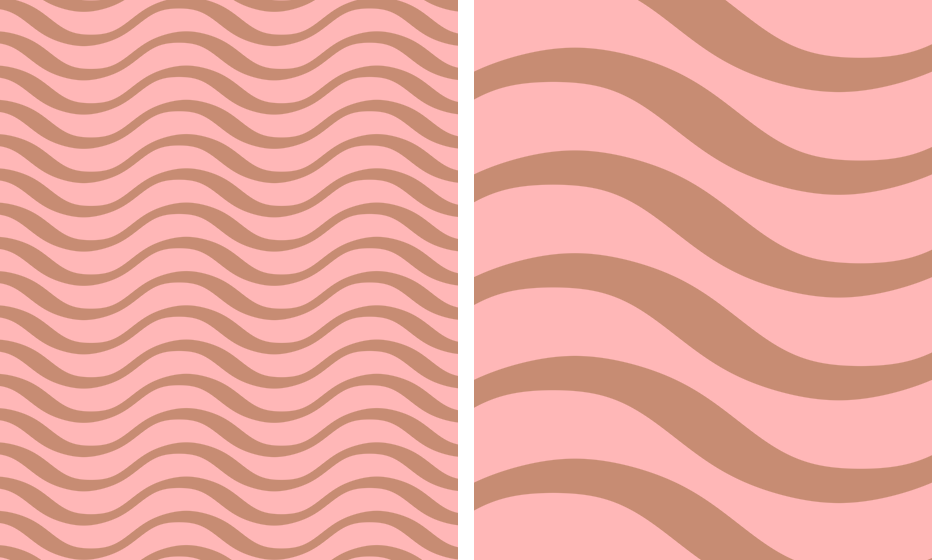
Left: the whole. Right: its middle third, enlarged.
Write a Shadertoy shader that draws this pattern.

```glsl
const float TAU = 6.2831853;

const vec3 PINK = vec3(1.0, 0.718, 0.718);
const vec3 CLAY = vec3(0.78, 0.55, 0.45);

const float WAVELENGTH = 0.3402;   // all lengths are in canvas heights
const float ROW_PITCH = 0.06116;
const float SWING = 0.0672;        // crest to trough
const float CREST_WIDTH = 0.0204;  // band thickness at crests and troughs
const float UPPER_CREST_X = 0.3327;
const float LOWER_CREST_X = 0.3197;
const float ROW_OFFSET = 0.05426;

// Wave from -0.5 to 0.5 with a round crest and a flattened trough
float waveProfile(float phase) {
    return 0.0185 + 0.522 * cos(phase) - 0.031 * cos(2.0 * phase)
         - 0.022 * cos(3.0 * phase) + 0.0125 * cos(4.0 * phase);
}

float wavePhase(float x, float crestX, float wavelength) {
    return TAU * (x - crestX) / wavelength;
}

// Signed vertical distance to the nearest band of a repeating stack
float bandDistance(float y, float upper, float lower, float pitch) {
    float middle = 0.5 * (upper + lower);
    float halfWidth = 0.5 * (upper - lower);
    float offset = mod(y - middle + 0.5 * pitch, pitch) - 0.5 * pitch;
    return abs(offset) - halfWidth;
}

float coverage(float dist, float pixel) {
    return clamp(0.5 - dist / pixel, 0.0, 1.0);
}

void mainImage(out vec4 fragColor, in vec2 fragCoord) {
    vec2 p = fragCoord / iResolution.y;

    // The lower edge is the upper edge turned by half a turn and shifted
    float upperPhase = wavePhase(p.x, UPPER_CREST_X, WAVELENGTH);
    float lowerPhase = wavePhase(p.x, LOWER_CREST_X, WAVELENGTH) + 0.5 * TAU;
    float upper = ROW_OFFSET + SWING * waveProfile(upperPhase);
    float lower = ROW_OFFSET - CREST_WIDTH - SWING * waveProfile(lowerPhase);

    float dist = bandDistance(p.y, upper, lower, ROW_PITCH);
    float band = coverage(dist, 1.2 / iResolution.y);
    fragColor = vec4(mix(PINK, CLAY, band), 1.0);
}
```
